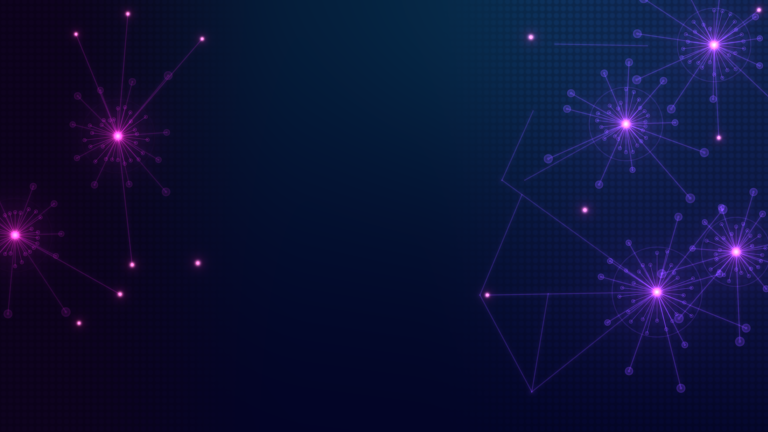
Reproduce this background procedurally as a Shadertoy shader.

```glsl
// Glowing violet and magenta starburst networks on a dark navy field.
// Each hub carries a fine burst, jittered spokes with ring nodes and a halo;
// a few long wires and sparks tie the hubs together over a faint dot grid.

const float TAU = 6.2831853;
const float SPOKES = 11.0;
const float BURST_RAYS = 26.0;
const float GRID_PITCH = 0.0162;
const float GRID_DEPTH = 0.20;
const float LINE_WIDTH = 0.0012;
const float NODE_RADIUS = 0.0105;
const float SPLIT_X = 0.9;            // hubs left of this are plum

const vec3 NAVY_LOW = vec3(0.010, 0.016, 0.150);
const vec3 NAVY_HIGH = vec3(0.016, 0.105, 0.215);
const vec3 PLUM = vec3(0.050, 0.010, 0.115);
const vec3 TEAL = vec3(0.008, 0.062, 0.070);
const vec3 HAZE = vec3(0.038, 0.022, 0.085);
const vec3 VIOLET_INK = vec3(0.32, 0.14, 0.54);
const vec3 PLUM_INK = vec3(0.36, 0.05, 0.34);
const vec3 MAGENTA = vec3(0.90, 0.10, 0.55);
const vec3 HOT = vec3(0.95, 0.60, 0.75);

// Hubs: centre in canvas heights, then ring radius
const int HUBS = 6;
const vec3 hubs[HUBS] = vec3[HUBS](
    vec3(0.273, 0.685, 0.085), vec3(0.035, 0.456, 0.085),
    vec3(1.653, 0.896, 0.085), vec3(1.449, 0.713, 0.085),
    vec3(1.704, 0.417, 0.080), vec3(1.521, 0.324, 0.104));

// Sparks: centre, then the hub they hang from (-1 floats free)
const int SPARKS = 12;
const vec3 sparks[SPARKS] = vec3[SPARKS](
    vec3(0.176, 0.921, 0), vec3(0.296, 0.968, 0), vec3(0.468, 0.910, 0),
    vec3(0.306, 0.387, 0), vec3(0.278, 0.319, 1), vec3(0.458, 0.391, -1),
    vec3(0.183, 0.252, -1), vec3(1.664, 0.681, 2), vec3(1.757, 0.977, 2),
    vec3(1.128, 0.317, 5), vec3(1.229, 0.914, -1), vec3(1.354, 0.514, -1));

// Wires of the outer web: start and end
const int WIRES = 8;
const vec4 wires[WIRES] = vec4[WIRES](
    vec4(1.234, 0.743, 1.162, 0.583), vec4(1.162, 0.583, 1.521, 0.324),
    vec4(1.208, 0.549, 1.111, 0.317), vec4(1.111, 0.317, 1.231, 0.093),
    vec4(1.231, 0.093, 1.269, 0.320), vec4(1.231, 0.093, 1.521, 0.324),
    vec4(1.285, 0.898, 1.498, 0.894), vec4(1.215, 0.583, 1.449, 0.713));

float hash(float n) { return fract(sin(n * 12.9898) * 43758.55); }

float stroke(float d, float w) {
    float aa = 0.8 / iResolution.y;
    return 1.0 - smoothstep(max(w - aa, 0.0), w + aa, d);
}

float segment(vec2 p, vec2 a, vec2 b) {
    vec2 ab = b - a;
    return length(p - a - ab * clamp(dot(p - a, ab) / dot(ab, ab), 0.0, 1.0));
}

// Sharp line with a soft bloom
float wire(float d) { return 0.42 * stroke(d, LINE_WIDTH) + 0.22 * exp(-d * 230.0); }

// Dim disc with a brighter rim and centre
float node(float d, float r) {
    return 0.45 * stroke(d, r) + 0.25 * stroke(abs(d - r * 0.8), r * 0.14)
         + 0.3 * stroke(d, r * 0.3);
}

vec3 spark(float d, float size) {
    return HOT * exp(-d * d / (size * size)) + MAGENTA * 0.45 * exp(-d / (size * 1.5));
}

float burst(vec2 q, float ring, float seed) {
    float turn = atan(q.y, q.x) / TAU + 0.5;
    float id = floor(turn * BURST_RAYS);
    float a = (fract(turn * BURST_RAYS) - 0.5) * TAU / BURST_RAYS;
    vec2 ray = length(q) * vec2(cos(a), sin(a));
    float reach = ring * mix(0.45, 0.95, hash(id + seed * 37.0));
    float line = stroke(abs(ray.y), LINE_WIDTH * 0.7) * step(ray.x, reach);
    return 0.4 * line + 0.7 * node(length(ray - vec2(reach, 0.0)), NODE_RADIUS * 0.45);
}

float spokes(vec2 q, float ring, float seed) {
    float sum = 0.0;
    for (float k = 0.0; k < SPOKES; k++) {
        float pick = hash(k * 3.1 + seed * 17.0);
        float a = TAU * (k + 0.7 * hash(k + seed * 29.0)) / SPOKES;
        vec2 tip = ring * mix(1.25, 2.7, pick * pick) * vec2(cos(a), sin(a));
        sum += wire(segment(q, vec2(0.0), tip));
        sum += node(length(q - tip), NODE_RADIUS * mix(0.65, 1.1, pick));
    }
    return sum;
}

void mainImage(out vec4 fragColor, in vec2 fragCoord) {
    vec2 p = fragCoord / iResolution.y;
    p.x *= 16.0 / 9.0 * iResolution.y / iResolution.x;

    // Background gradients
    vec3 col = mix(NAVY_LOW, NAVY_HIGH, smoothstep(-0.1, 1.1, p.y + 0.12 * (p.x - 0.9)));
    col = mix(PLUM, col, smoothstep(0.08, 0.72, p.x));
    vec2 fromTeal = p - vec2(1.17, 1.0);
    col += TEAL * exp(-dot(fromTeal, fromTeal) * 6.0);
    col += HAZE * smoothstep(0.95, 1.5, p.x) * smoothstep(-0.15, 0.4, p.y);

    // Dot grid on both flanks
    vec2 cell = abs(fract(p / GRID_PITCH) - 0.5);
    float flank = 1.0 - smoothstep(0.3, 0.6, p.x) + smoothstep(1.0, 1.3, p.x);
    col *= 1.0 + flank * GRID_DEPTH * (0.35 - smoothstep(0.2, 0.55, length(cell)));

    // Outer web
    for (int i = 0; i < WIRES; i++)
        col += VIOLET_INK * 0.55 * wire(segment(p, wires[i].xy, wires[i].zw));

    // Hubs
    for (int i = 0; i < HUBS; i++) {
        vec2 q = p - hubs[i].xy;
        float r = length(q), ring = hubs[i].z, seed = float(i) + 1.0;
        bool left = hubs[i].x < SPLIT_X;
        vec3 ink = left ? PLUM_INK : VIOLET_INK;
        float lines = burst(q, ring, seed) + (left ? 0.6 : 0.9) * spokes(q, ring, seed);
        lines += (left ? 0.05 : 0.25) * stroke(abs(r - ring), LINE_WIDTH);
        col += ink * (min(lines, 1.0) * 0.75 + 0.17 * exp(-r * r / (ring * ring)));
        col += spark(r, 0.0085) + mix(ink, MAGENTA, 0.5) * 0.35 * exp(-r / 0.025);
    }

    // Sparks and their threads
    for (int i = 0; i < SPARKS; i++) {
        vec2 s = sparks[i].xy;
        int owner = int(sparks[i].z);
        vec3 ink = s.x < SPLIT_X ? PLUM_INK : VIOLET_INK;
        if (owner >= 0) col += ink * 0.6 * wire(segment(p, s, hubs[owner].xy));
        col += spark(length(p - s), mix(0.0042, 0.0062, hash(float(i))));
    }
    fragColor = vec4(min(col, 1.0), 1.0);
}
```
